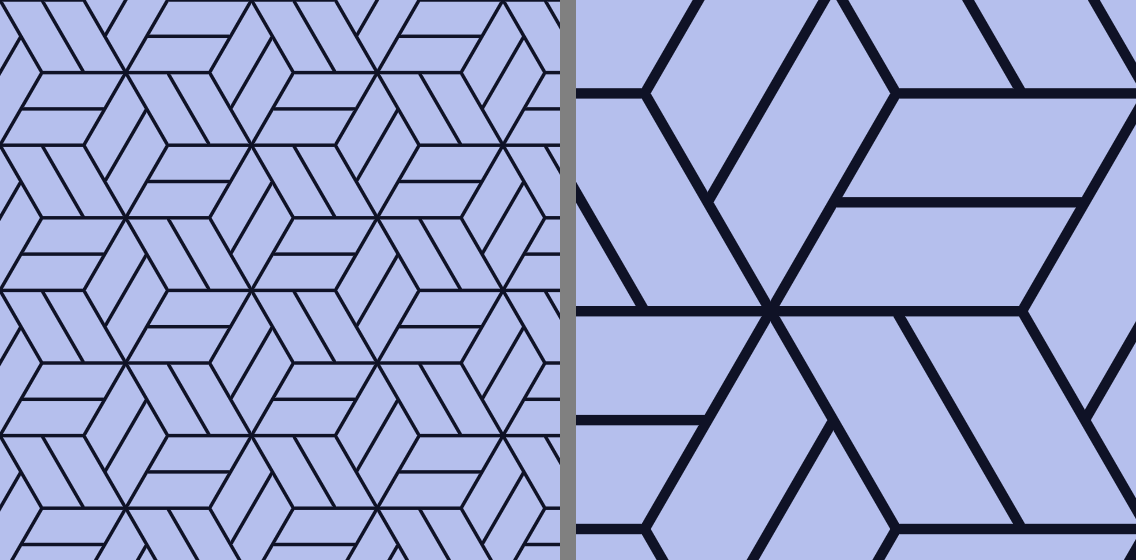
Left: the whole. Right: its middle third, enlarged.
Write a Shadertoy shader that draws this pattern.

```glsl
// Rhombus tiling around six-spoked stars, each rhombus split by a midline.

const float SIDE = 0.1497;        // rhombus edge, in canvas heights
const float LINE_WIDTH = 0.0062;  // stroke width, in canvas heights
const float SIXTH_TURN = 1.0471976;
const vec3 FILL_COLOR = vec3(0.71, 0.75, 0.93);
const vec3 LINE_COLOR = vec3(0.06, 0.07, 0.15);

vec2 rotate(vec2 p, float angle) {
    float c = cos(angle), s = sin(angle);
    return vec2(c * p.x - s * p.y, s * p.x + c * p.y);
}

vec2 centeredRepeat(vec2 p, vec2 period) {
    return mod(p + 0.5 * period, period) - 0.5 * period;
}

// Offset from the nearest star centre, for unit rhombus edges
vec2 nearestStar(vec2 p) {
    vec2 period = vec2(3.0, sqrt(3.0));
    vec2 a = centeredRepeat(p, period);
    vec2 b = centeredRepeat(p - 0.5 * period, period);
    return dot(a, a) < dot(b, b) ? a : b;
}

// Distance to the closest stroke, for unit rhombus edges
float strokeDistance(vec2 p) {
    vec2 star = nearestStar(p);

    // Fold all six sectors onto the one between 0 and 60 degrees
    float sector = floor(atan(star.y, star.x) / SIXTH_TURN);
    vec2 q = rotate(star, -sector * SIXTH_TURN);

    float height = sin(SIXTH_TURN);
    float lowerSpoke = abs(q.y);
    float upperSpoke = abs(height * q.x - cos(SIXTH_TURN) * q.y);
    float midline = abs(q.y - 0.5 * height);
    return min(midline, min(lowerSpoke, upperSpoke));
}

float strokeMask(float dist, float width, float pixel) {
    return clamp((0.5 * width - dist) / pixel + 0.5, 0.0, 1.0);
}

void mainImage(out vec4 fragColor, in vec2 fragCoord) {
    float pixel = 1.0 / iResolution.y;
    vec2 uv = fragCoord * pixel;

    // The lattice starts at the upper left corner
    vec2 p = (uv - vec2(0.0, 1.0)) / SIDE;
    float dist = strokeDistance(p) * SIDE;

    float ink = strokeMask(dist, LINE_WIDTH, pixel);
    fragColor = vec4(mix(FILL_COLOR, LINE_COLOR, ink), 1.0);
}
```
